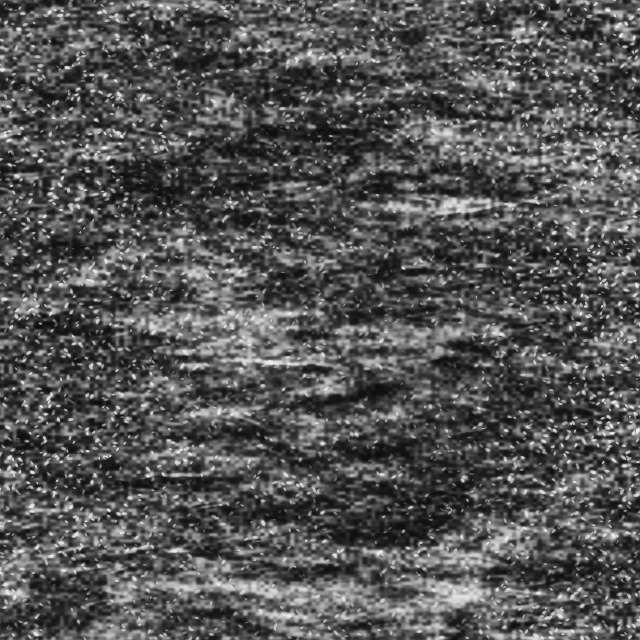
A WebGL 1 fragment shader for this texture:

```glsl
precision highp float;
uniform vec2 u_resolution;

// Feature frequencies, in cells per canvas
const vec2 PATCH_FREQ = vec2(4.0, 8.0);
const vec2 BAND_FREQ = vec2(8.0, 34.0);
const vec2 STREAK_FREQ = vec2(19.0, 80.0);
const vec2 FIBRE_FREQ = vec2(56.0, 140.0);
const vec2 GRAIN_FREQ = vec2(150.0, 185.0);
const float SPECK_FREQ = 105.0;

// Layer strengths
const float PATCH_GAIN = 0.30;
const float BAND_GAIN = 0.42;
const float STREAK_GAIN = 0.42;
const float FIBRE_GAIN = 0.40;
const float GRAIN_GAIN = 0.56;
const float SPECK_GAIN = 2.3;
const float SCRATCH_GAIN = 1.5;

// Tone curve
const float EXPOSURE = -1.0;
const float CONTRAST = 1.03;
const vec3 DARK = vec3(0.04);
const vec3 LIGHT = vec3(0.95, 0.955, 0.95);

float hash(vec2 p) {
  vec3 q = fract(vec3(p.xyx) * 0.1031);
  q += dot(q, q.yzx + 33.33);
  return fract((q.x + q.y) * q.z);
}

// Value noise scaled to about zero mean and unit deviation
float noise(vec2 p) {
  vec2 cell = floor(p);
  vec2 f = fract(p);
  f = f * f * (3.0 - 2.0 * f);
  float low = mix(hash(cell), hash(cell + vec2(1.0, 0.0)), f.x);
  float high = mix(hash(cell + vec2(0.0, 1.0)), hash(cell + 1.0), f.x);
  return (mix(low, high, f.y) - 0.5) * 4.66;
}

// Small bright flecks, each jittered, turned and stretched
float specks(vec2 uv, float density) {
  vec2 p = uv * SPECK_FREQ;
  vec2 base = floor(p);
  float result = 0.0;
  for (int j = -1; j <= 1; j++) {
    for (int i = -1; i <= 1; i++) {
      vec2 cell = base + vec2(float(i), float(j));
      vec2 jitter = vec2(hash(cell + 17.3), hash(cell + 41.7));
      float angle = (hash(cell + 73.1) - 0.5) * 2.6;
      float c = cos(angle);
      float s = sin(angle);
      vec2 d = mat2(c, -s, s, c) * (p - cell - jitter);
      float size = mix(0.28, 0.55, hash(cell + 97.9));
      float shape = 1.0 - smoothstep(0.35, 1.0, length(d * vec2(0.75, 1.35)) / size);
      float present = step(hash(cell + 129.5), density);
      result = max(result, shape * present);
    }
  }
  return result;
}

// Long shallow cracks: a light ridge over a dark edge
float scratches(vec2 uv) {
  float result = 0.0;
  for (int i = 0; i < 7; i++) {
    float id = float(i) + 1.0;
    vec2 center = vec2(hash(vec2(id, 3.0)), (id - 0.5 + 0.6 * hash(vec2(id, 8.0))) / 7.0);
    float reach = mix(0.05, 0.17, hash(vec2(id, 14.0)));
    vec2 d = uv - center;
    float tilt = (hash(vec2(id, 21.0)) - 0.4) * 0.25;
    d.y -= tilt * d.x - 0.6 * d.x * d.x + 0.0016 * noise(vec2(uv.x * 45.0, id * 9.0));
    float fade = 1.0 - smoothstep(0.4, 1.0, abs(d.x) / reach);
    float ridge = 1.0 - smoothstep(0.001, 0.005, abs(d.y));
    float edge = 1.0 - smoothstep(0.002, 0.008, abs(d.y + 0.009));
    result += fade * (ridge - 0.8 * edge);
  }
  return result;
}

void main() {
  vec2 uv = gl_FragCoord.xy / u_resolution;

  // Gentle waviness of the horizontal layers
  vec2 warped = uv;
  warped.y += 0.005 * noise(uv * vec2(6.0, 9.0) + 5.0);
  warped.x += 0.014 * noise(uv * vec2(12.0, 60.0) + 31.0);

  float patches = noise(warped * PATCH_FREQ + 11.4);
  float bands = noise(warped * BAND_FREQ + 53.2);
  float streaks = noise(warped * STREAK_FREQ + 87.6);
  float fibres = noise(warped * FIBRE_FREQ + 141.8);
  float grain = noise(uv * GRAIN_FREQ + 203.5);

  // Layered towards the middle, speckled towards the sides
  float middle = 1.0 - smoothstep(0.15, 0.5, abs(uv.x - 0.5));
  float layered = clamp(0.25 + 0.55 * middle + 0.2 * patches, 0.0, 1.0);

  float tone = PATCH_GAIN * patches * mix(0.6, 1.2, middle);
  tone += BAND_GAIN * bands * mix(0.5, 1.3, layered);
  tone += STREAK_GAIN * streaks * mix(0.6, 1.25, layered);
  tone += FIBRE_GAIN * fibres;
  tone += GRAIN_GAIN * grain * mix(1.2, 0.85, layered);

  float density = mix(0.36, 0.12, layered) + 0.05 * noise(uv * 9.0 + 67.0);
  tone += SPECK_GAIN * specks(uv, density) * mix(1.0, 0.6, layered);
  tone += SCRATCH_GAIN * scratches(uv) * (0.75 + 0.2 * fibres);

  float value = 1.0 / (1.0 + exp(-(EXPOSURE + CONTRAST * tone)));
  gl_FragColor = vec4(mix(DARK, LIGHT, value), 1.0);
}
```
